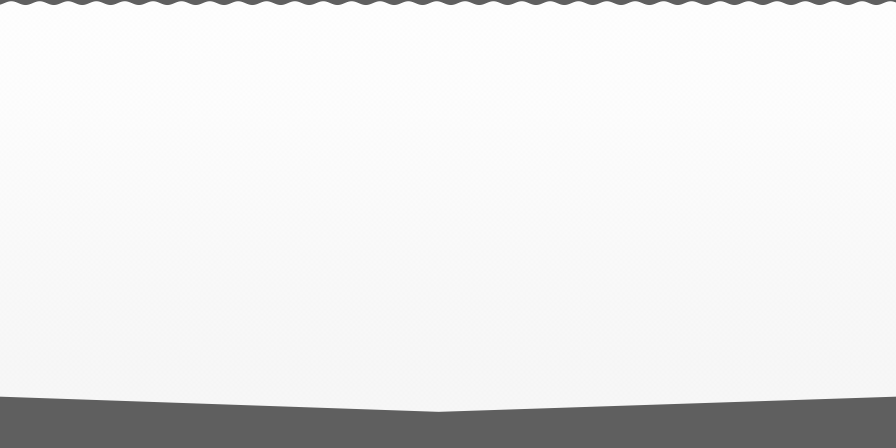
This background is drawn by a Shadertoy shader. Its source:

```glsl
// A pale, softly graded panel with a faint diagonal dot weave, framed by a
// scalloped dark strip along the top and a shallow dark V along the bottom.
// Lengths are in canvas heights; both dark shapes are smoothed half-planes.

const vec3 PAPER_TOP = vec3(0.992);
const vec3 PAPER_BOTTOM = vec3(0.965);
const vec3 FRAME_GRAY = vec3(0.373);

const float WAVE_PERIOD = 0.0633;
const float WAVE_CREST_X = 0.057;    // where the strip hangs lowest
const float WAVE_DEPTH = 0.0070;     // mean thickness of the strip
const float WAVE_AMPLITUDE = 0.0042;

const float VEE_TIP_X = 0.4895;      // as a share of the width
const float VEE_TIP_Y = 0.0807;
const float VEE_END_Y = 0.1146;

const float WEAVE_PITCH = 0.0117;
const float WEAVE_STRENGTH = 0.004;
const float TAU = 6.2831853;

// Coverage of a shape from its signed distance, negative inside
float coverage(float dist, float pixel) {
    return clamp(0.5 - dist / pixel, 0.0, 1.0);
}

// Staggered dots, from -1 to 1 with a zero mean
float weave(vec2 p) {
    vec2 phase = TAU * p / WEAVE_PITCH;
    return cos(phase.x) * cos(phase.y);
}

// Height of the strip's lower edge
float waveEdge(float x) {
    float phase = TAU * (x - WAVE_CREST_X) / WAVE_PERIOD;
    return 1.0 - WAVE_DEPTH - WAVE_AMPLITUDE * cos(phase);
}

// Height of the V, reaching the same level at both sides
float veeEdge(float x, float width) {
    float tip = VEE_TIP_X * width;
    float span = x < tip ? tip : width - tip;
    return mix(VEE_TIP_Y, VEE_END_Y, abs(x - tip) / span);
}

void mainImage(out vec4 fragColor, in vec2 fragCoord) {
    vec2 p = fragCoord / iResolution.y;
    float width = iResolution.x / iResolution.y;
    float pixel = 1.0 / iResolution.y;

    // Paper
    vec3 color = mix(PAPER_BOTTOM, PAPER_TOP, smoothstep(0.08, 1.0, p.y));
    color += WEAVE_STRENGTH * weave(p);

    // Frame
    float strip = coverage(waveEdge(p.x) - p.y, pixel);
    float vee = coverage(p.y - veeEdge(p.x, width), pixel);
    color = mix(color, FRAME_GRAY, max(strip, vee));

    fragColor = vec4(color, 1.0);
}
```
